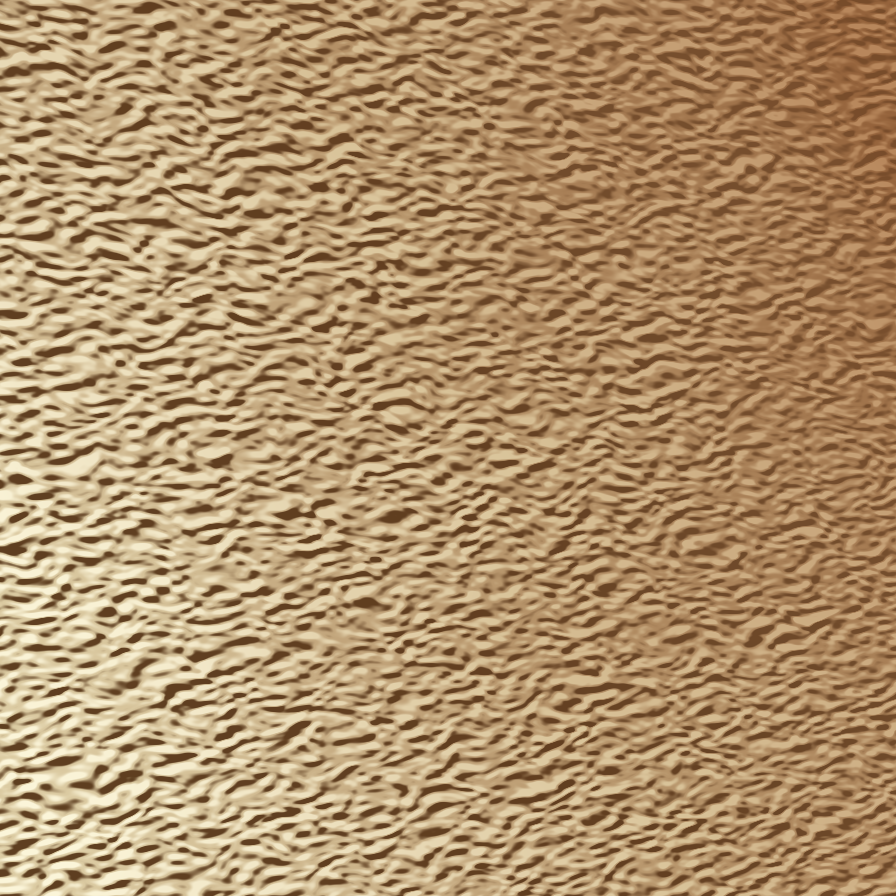
This texture is drawn by a Shadertoy shader. Its source:

```glsl
// Fine wrinkled leather under raking light: short flattened pebbles with brown creases.
// Two crossing layers of stretched noise form a height field that is embossed from above,
// then coloured by slope over a glow fading from pale cream to warm brown.

// Grain layout
const vec2  GRAIN_COUNT  = vec2(34.0, 72.0);  // cells across the canvas at the left edge
const vec2  GRAIN_SHRINK = vec2(7.0, 0.28);   // finer grain towards the right
const float ROW_BEND     = 0.8;               // how far the rows wander up and down
const vec2  BEND_SCALE   = vec2(0.4, 0.22);
const float RISING_TILT  = -0.55;             // slant of each crossing layer
const float FALLING_TILT = 0.45;

// Lighting
const vec2  LIGHT_STEP   = vec2(-0.10, 0.33); // emboss offset in grain cells
const float RELIEF_GAIN  = 3.7;
const float PATCHINESS   = 0.5;

// Colours, from the dim side to the bright side
const vec3 FACE_DIM     = vec3(0.585, 0.390, 0.235);
const vec3 FACE_MIDDLE  = vec3(0.715, 0.580, 0.415);
const vec3 FACE_BRIGHT  = vec3(0.860, 0.795, 0.635);
const vec3 SHINE_DIM    = vec3(0.720, 0.530, 0.360);
const vec3 SHINE_MIDDLE = vec3(0.850, 0.765, 0.600);
const vec3 SHINE_BRIGHT = vec3(0.985, 0.960, 0.850);
const vec3 CREASE_DIM    = vec3(0.390, 0.235, 0.120);
const vec3 CREASE_BRIGHT = vec3(0.370, 0.245, 0.125);

// Integer hash giving a unit vector per lattice point
vec2 latticeGradient(vec2 cell) {
    uvec2 k = uvec2(ivec2(cell));
    uint h = k.x * 1597334677u ^ k.y * 3812015801u;
    h = (h ^ (h >> 16)) * 2146121005u;
    h = (h ^ (h >> 15)) * 2221713035u;
    h ^= h >> 16;
    float angle = float(h & 65535u) / 65536.0 * 6.28319;
    return vec2(cos(angle), sin(angle));
}

// Smooth gradient noise around zero
float noise(vec2 p) {
    vec2 cell = floor(p);
    vec2 f = p - cell;
    vec2 blend = f * f * f * (f * (f * 6.0 - 15.0) + 10.0);
    vec2 e = vec2(1.0, 0.0);
    float a = dot(latticeGradient(cell), f);
    float b = dot(latticeGradient(cell + e.xy), f - e.xy);
    float c = dot(latticeGradient(cell + e.yx), f - e.yx);
    float d = dot(latticeGradient(cell + e.xx), f - e.xx);
    return mix(mix(a, b, blend.x), mix(c, d, blend.x), blend.y);
}

// Slant the rows of a layer
vec2 tilt(vec2 p, float amount) {
    return vec2(p.x, p.y + amount * p.x);
}

// Two crossing sets of bumps, small dents and puffy pebbles split by creases
float leatherHeight(vec2 p) {
    float rising = noise(tilt(p, RISING_TILT));
    float falling = noise(tilt(p, FALLING_TILT) * vec2(1.1, 1.25) + 53.6);
    float dents = noise(p * vec2(1.9, 2.0) + 31.7);
    float fold = noise(p * 0.8 + 17.3);
    float pebbles = sqrt(fold * fold + 0.003);
    return rising + 0.75 * falling + 0.28 * dents + 0.7 * pebbles;
}

// Grain coordinates: rows converge to the right and wander
vec2 grainSpace(vec2 uv) {
    vec2 p = vec2(uv.x * (GRAIN_COUNT.x + GRAIN_SHRINK.x * uv.x),
                  (uv.y - 0.5) * GRAIN_COUNT.y * (1.0 + GRAIN_SHRINK.y * uv.x));
    p.y += ROW_BEND * noise(p * BEND_SCALE + 5.1);
    p.x += 0.6 * noise(p * 0.45 + 71.9);
    return p;
}

// Broad light: strongest at the lower left, weakest at the upper right
float glowAt(vec2 uv) {
    float slope = 0.95 - 0.56 * uv.x - 0.20 * uv.y - 0.24 * uv.x * uv.y;
    vec2 offset = (uv - vec2(0.0, 0.3)) / vec2(0.35, 0.4);
    float hotspot = 0.16 * exp(-dot(offset, offset));
    return clamp(slope + hotspot + 0.12 * noise(uv * 4.0 + 9.4), 0.0, 1.0);
}

// Three-stop colour ramp
vec3 ramp(vec3 low, vec3 middle, vec3 high, float t) {
    return t < 0.5 ? mix(low, middle, t * 2.0) : mix(middle, high, t * 2.0 - 1.0);
}

void mainImage(out vec4 fragColor, in vec2 fragCoord) {
    vec2 uv = fragCoord / iResolution.xy;
    vec2 p = grainSpace(uv);
    float glow = glowAt(uv);

    // Emboss: slopes facing up are lit, slopes facing down fall into shade
    float relief = leatherHeight(p) - leatherHeight(p + LIGHT_STEP);
    float patches = 1.0 + PATCHINESS * noise(p * vec2(0.3, 0.2) + 43.0);
    relief *= RELIEF_GAIN * patches;

    float shine = smoothstep(-0.1, 1.5, relief);
    float crease = smoothstep(0.1, 1.6, -relief) * mix(0.6, 1.0, smoothstep(0.0, 0.6, glow));

    vec3 color = ramp(FACE_DIM, FACE_MIDDLE, FACE_BRIGHT, glow);
    color = mix(color, ramp(SHINE_DIM, SHINE_MIDDLE, SHINE_BRIGHT, glow), shine);
    color = mix(color, mix(CREASE_DIM, CREASE_BRIGHT, glow), crease);

    fragColor = vec4(color, 1.0);
}
```
